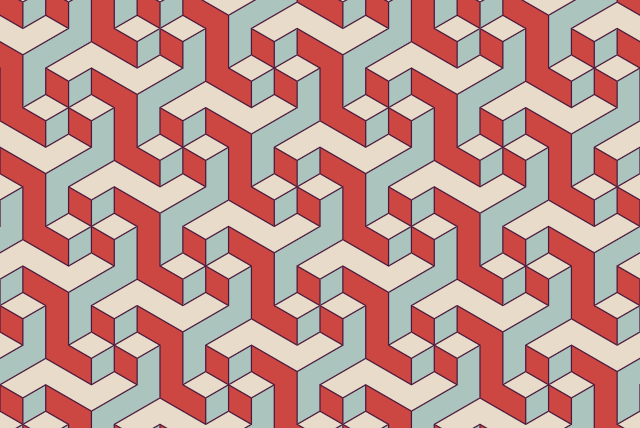
Reproduce this pattern procedurally as a Shadertoy shader.

```glsl
// Isometric tiling of interlocking three-colour Z strips and six-rhombus stars, with thin dark outlines.

const float SIN60 = 0.8660254;

// Index 0..20 of a rhombus within the 21-cell repeat of one face direction.
int cellIndex(ivec2 cell) {
    int k = (cell.x + 5 * cell.y) % 21;
    return k < 0 ? k + 21 : k;
}

// Five rhombi joined into one Z strip.
bool inStrip(ivec2 cell) {
    const int strip = 1 << 2 | 1 << 3 | 1 << 12 | 1 << 13 | 1 << 18;
    return (strip >> cellIndex(cell) & 1) == 1;
}

// Two single rhombi, on opposite sides of a star centre.
bool inStar(ivec2 cell) {
    const int star = 1 | 1 << 15;
    return (star >> cellIndex(cell) & 1) == 1;
}

// Distance from a point in a rhombus to the outline of the piece it belongs to.
float outlineDistance(vec2 uv, ivec2 cell) {
    vec2 f = uv - vec2(cell);
    // Every corner lies on an outline; this also closes the inner bends.
    vec2 c = uv - round(uv);
    float d = sqrt(dot(c, c) + c.x * c.y);
    // Sides shared by two rhombi of one strip stay open.
    if (!inStrip(cell - ivec2(1, 0))) d = min(d, f.x * SIN60);
    if (!inStrip(cell + ivec2(1, 0))) d = min(d, (1.0 - f.x) * SIN60);
    if (!inStrip(cell - ivec2(0, 1))) d = min(d, f.y * SIN60);
    if (!inStrip(cell + ivec2(0, 1))) d = min(d, (1.0 - f.y) * SIN60);
    return d;
}

void mainImage(out vec4 fragColor, in vec2 fragCoord) {
    // One unit is a rhombus edge; 28 half-rhombus columns span the canvas.
    float pixel = 28.0 * SIN60 / iResolution.x;
    vec2 p = (fragCoord - 0.5 * iResolution.xy) * pixel + vec2(SIN60, -1.03);

    vec3 ink = vec3(0.30, 0.10, 0.24);
    vec3 faceColors[3] = vec3[3](
        vec3(0.91, 0.86, 0.79),   // cream tops
        vec3(0.80, 0.28, 0.26),   // red sides
        vec3(0.67, 0.77, 0.74));  // teal sides

    // The three face directions are turned by 120 degrees; one owns each point.
    vec3 color = ink;
    float d = 0.0;
    mat2 turn = mat2(-0.5, -SIN60, SIN60, -0.5);
    for (int i = 0; i < 3; i++) {
        float x = p.x * 0.5 / SIN60;
        vec2 uv = vec2(x + p.y, x - p.y);
        ivec2 cell = ivec2(floor(uv));
        if (inStrip(cell) || inStar(cell)) {
            color = faceColors[i];
            d = outlineDistance(uv, cell);
        }
        p = turn * p;
    }

    // Outline with a one-pixel soft edge.
    float line = clamp((0.024 - d) / pixel + 0.5, 0.0, 1.0);
    fragColor = vec4(mix(color, ink, line), 1.0);
}
```
